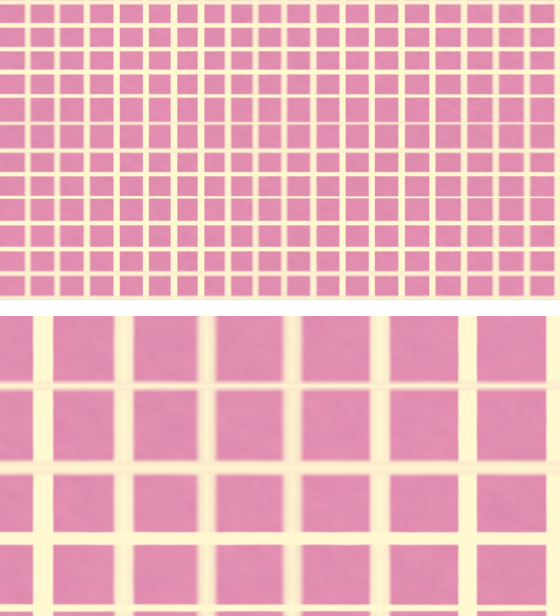
Top, the full canvas; bottom, a detail of the centre.
Give the GLSL for this pattern, as a Shadertoy shader.

```glsl
// Uneven cream gridlines painted over crumpled pink paper.

const float TAU = 6.2831853;

vec2 hash2(vec2 p) {
    p = vec2(dot(p, vec2(127.1, 311.7)), dot(p, vec2(269.5, 183.3)));
    return 2.0 * fract(sin(p) * 4375.85) - 1.0;
}

float gradientNoise(vec2 p) {
    vec2 i = floor(p), f = p - i;
    vec2 u = f * f * f * (f * (f * 6.0 - 15.0) + 10.0);
    float a = dot(hash2(i), f);
    float b = dot(hash2(i + vec2(1, 0)), f - vec2(1, 0));
    float c = dot(hash2(i + vec2(0, 1)), f - vec2(0, 1));
    float d = dot(hash2(i + vec2(1, 1)), f - vec2(1, 1));
    return mix(mix(a, b, u.x), mix(c, d, u.x), u.y);
}

// Line positions: an even spacing bent by a few harmonics.
float columnX(float i) {
    float a = i * TAU / 36.0;
    return 0.0927 + 0.0983 * i - 0.0242 * sin(a) + 0.0113 * sin(2.0 * a)
         + 0.0043 * sin(3.0 * a) - 0.0023 * sin(6.0 * a);
}

float rowY(float j) {
    float a = j * TAU / 24.0;
    return 0.0073 + 0.0822 * j - 0.0075 * sin(a) - 0.0052 * sin(2.0 * a)
         - 0.0029 * sin(3.0 * a) + 0.0039 * sin(5.0 * a) - 0.0021 * sin(7.0 * a);
}

// Paper shading: slanted creases, fine grain and broad tint drift.
vec3 paper(vec2 p) {
    vec2 q = mat2(0.9, -0.43, 0.43, 0.9) * p;
    q += 0.012 * gradientNoise(p * 16.0);
    float crease = gradientNoise(q * vec2(22.0, 48.0))
                 + 0.6 * gradientNoise(q * vec2(60.0, 110.0) + 7.0);
    float grain = gradientNoise(p * 230.0);
    float drift = gradientNoise(p * 3.0 + 4.0);
    return vec3(0.882, 0.553, 0.69) + vec3(0.022, 0.026, 0.022) * crease
         + 0.010 * grain + vec3(0.022, 0.010, 0.012) * drift;
}

// Soft strokes fade from cream into a beige, feathered rim.
vec3 paintLine(vec3 base, float dist, float halfWidth, float soft) {
    float feather = 0.0010 + 0.0028 * soft + 0.6 / iResolution.y;
    float cover = 1.0 - smoothstep(halfWidth - feather, halfWidth + feather, dist);
    float rim = soft * smoothstep(-0.3, 0.8, dist / halfWidth);
    vec3 paint = mix(vec3(1.0, 0.973, 0.82), vec3(0.975, 0.895, 0.795), rim);
    return mix(base, paint, cover);
}

void mainImage(out vec4 fragColor, in vec2 fragCoord) {
    // Units of canvas height, measured down from the top left.
    vec2 uv = fragCoord / iResolution.xy;
    vec2 p = vec2(uv.x * 1.87, 1.0 - uv.y);
    vec3 color = paper(p);
    float wobble = 0.0006 * gradientNoise(p * 38.0);

    // Columns
    for (float i = 0.0; i < 19.0; i++) {
        float soft = smoothstep(-0.3, 1.0, cos((i - 0.4) * TAU / 8.1));
        float halfWidth = 0.0107 + 0.0007 * hash2(vec2(i, 3.0)).x;
        color = paintLine(color, abs(p.x - columnX(i)) + wobble, halfWidth, soft);
    }

    // Rows, a few of which thin out toward the right
    for (float j = 0.0; j < 13.0; j++) {
        float soft = 0.8 * smoothstep(0.1, 1.0, cos(j - 5.3));
        float thin = exp(-2.0 * (j - 4.7) * (j - 4.7)) + exp(-2.0 * (j - 8.0) * (j - 8.0));
        float halfWidth = 0.0076 + 0.0006 * hash2(vec2(j, 9.0)).y;
        halfWidth *= 1.0 - thin * (0.3 + 0.37 * uv.x);
        color = paintLine(color, abs(p.y - rowY(j)) + wobble, halfWidth, soft);
    }

    // Faint tooth over paint and paper
    color += 0.006 * gradientNoise(p * 150.0 + 20.0);
    fragColor = vec4(clamp(color, 0.0, 1.0), 1.0);
}
```
